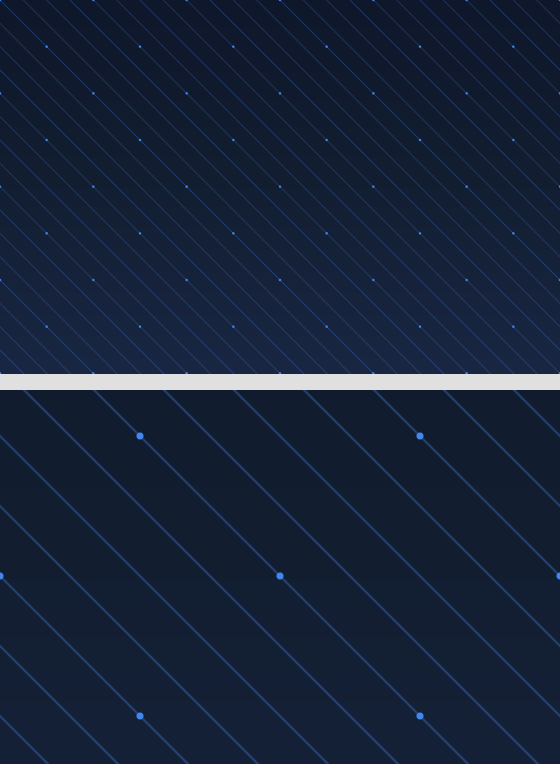
Top, the full canvas; bottom, a detail of the centre.
Give the GLSL for this pattern, as a WebGL 2 fragment shader.

```glsl
#version 300 es
precision highp float;
// Thin blue diagonal lines with staggered glowing dots on a navy gradient.

uniform vec2 u_resolution;
out vec4 fragColor;

// Antialiased coverage of a shape from its signed distance.
float coverage(float dist, float pixel) {
    return clamp(0.5 - dist / pixel, 0.0, 1.0);
}

// Vertical navy gradient, t runs from the top (0) to the bottom (1).
vec3 background(float t) {
    vec3 middle = vec3(0.071, 0.116, 0.190);
    vec3 upper = mix(vec3(0.059, 0.090, 0.163), middle, min(t * 2.0, 1.0));
    return mix(upper, vec3(0.098, 0.150, 0.260), max(t * 2.0 - 1.0, 0.0));
}

// Distance to 45 degree lines, four per cell.
float diagonalLines(vec2 p) {
    float nearest = abs(fract((p.x - p.y) * 4.0 + 0.5) - 0.5) / 4.0;
    return nearest * 0.70711 - 0.0039;
}

// Distance to dots at the cell corners and centres.
float staggeredDots(vec2 p) {
    float corner = length(fract(p + 0.5) - 0.5);
    float centre = length(fract(p) - 0.5);
    return min(corner, centre) - 0.0125;
}

void main() {
    // Six cells across, anchored at the top left.
    float pixel = 6.0 / u_resolution.x;
    vec2 p = vec2(gl_FragCoord.x, u_resolution.y - gl_FragCoord.y) * pixel;

    vec3 color = background(1.0 - gl_FragCoord.y / u_resolution.y);
    vec3 lineBlue = vec3(0.26, 0.51, 0.96);
    color = mix(color, lineBlue, 0.34 * coverage(diagonalLines(p), pixel));

    vec3 dotBlue = vec3(0.25, 0.53, 0.94);
    color = mix(color, dotBlue, coverage(staggeredDots(p), pixel));
    fragColor = vec4(color, 1.0);
}
```
